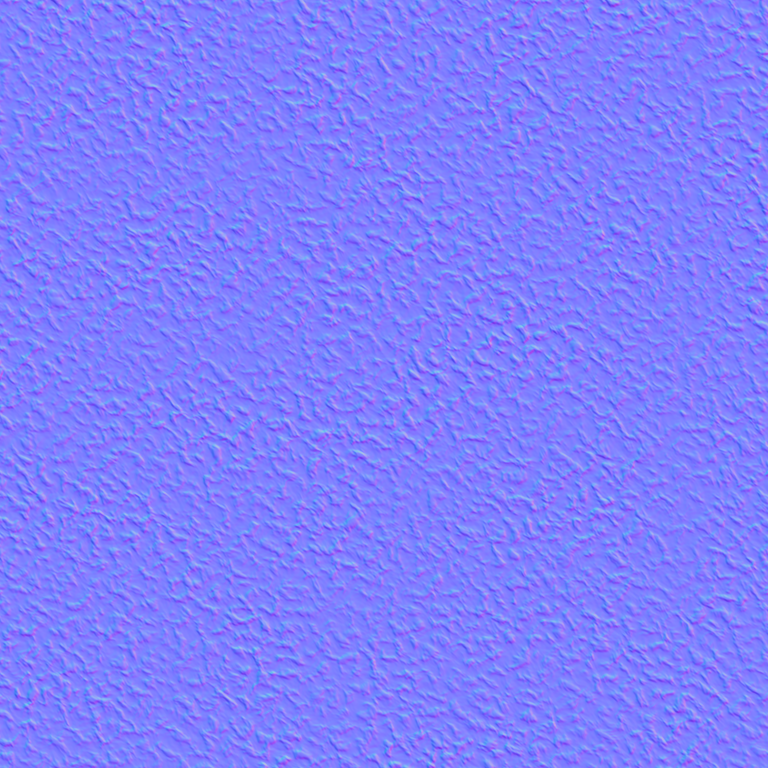
A WebGL 2 fragment shader for this texture map:

```glsl
#version 300 es
precision highp float;

// Tangent-space normal map of rough plaster: small irregular crumbs and chips,
// drawn out along a falling diagonal. A warped gradient-noise height field is
// pressed into soft plateaus, then its slope is encoded as a colour.

#define GRAIN_FREQ 78.0          // coarse grains across the canvas
#define STRETCH 1.3              // grain length over width
#define GRAIN_DIR vec2(0.8, -0.6)
#define OCTAVES 3
#define LACUNARITY 1.87
#define GAIN 0.45
#define WARP 0.4                 // bending of the grains, in grain widths
#define GROUND 0.7               // undulation left on the plateaus
#define RELIEF 0.00112           // height of the plaster
#define PATCH_FREQ 9.0           // calm and busy areas
#define SOFTNESS 0.0013          // sampling distance of the slope

uniform vec2 u_resolution;
out vec4 fragColor;

// Integer hash giving a random unit vector for each lattice point
vec2 latticeGradient(vec2 cell) {
    uvec2 q = uvec2(ivec2(cell)) * uvec2(1597u, 3571u);
    uint h = (q.x ^ (q.y << 8)) * 73471u + q.y;
    h = (h ^ (h >> 15)) * 48271u;
    h = (h ^ (h >> 13)) * 69621u;
    h ^= h >> 16;
    float angle = float(h & 65535u) / 65536.0 * 6.28319;
    return vec2(cos(angle), sin(angle));
}

float gradientNoise(vec2 p) {
    vec2 cell = floor(p);
    vec2 f = p - cell;
    vec2 fade = f * f * f * (f * (f * 6.0 - 15.0) + 10.0);
    vec2 e = vec2(1.0, 0.0);
    float a = dot(latticeGradient(cell), f);
    float b = dot(latticeGradient(cell + e.xy), f - e.xy);
    float c = dot(latticeGradient(cell + e.yx), f - e.yx);
    float d = dot(latticeGradient(cell + e.xx), f - e.xx);
    return mix(mix(a, b, fade.x), mix(c, d, fade.x), fade.y);
}

// Octaves of noise, each turned a little against the one before
float fractalNoise(vec2 p) {
    mat2 turn = mat2(0.96, 0.28, -0.28, 0.96);
    float sum = 0.0;
    float amplitude = 1.0;
    for (int i = 0; i < OCTAVES; i++) {
        sum += amplitude * gradientNoise(p);
        p = turn * p * LACUNARITY + vec2(17.3, 41.7);
        amplitude *= GAIN;
    }
    return sum;
}

// Plaster height: raised crumbs with soft rims on a gently uneven ground
float plasterHeight(vec2 p) {
    vec2 across = vec2(-GRAIN_DIR.y, GRAIN_DIR.x);
    vec2 q = GRAIN_FREQ * vec2(dot(p, GRAIN_DIR) / STRETCH, dot(p, across));
    vec2 bend = vec2(gradientNoise(q * 0.6 + 91.0), gradientNoise(q * 0.6 + 153.0));
    float n = fractalNoise(q + WARP * bend);
    return smoothstep(-0.12, 0.58, n) + GROUND * n;
}

// Central differences of the height
vec2 plasterSlope(vec2 p) {
    vec2 e = vec2(SOFTNESS, 0.0);
    float dx = plasterHeight(p + e.xy) - plasterHeight(p - e.xy);
    float dy = plasterHeight(p + e.yx) - plasterHeight(p - e.yx);
    return vec2(dx, dy) / (2.0 * SOFTNESS);
}

void main() {
    vec2 p = gl_FragCoord.xy / u_resolution.y;

    // Relief varies slowly from calm to busy areas
    float busy = 1.0 + 0.6 * gradientNoise(p * PATCH_FREQ + 7.5);
    vec2 slope = RELIEF * busy * plasterSlope(p);

    // Encode the unit normal as a colour
    vec3 normal = normalize(vec3(-slope, 1.0));
    fragColor = vec4(normal * 0.5 + 0.5, 1.0);
}
```
